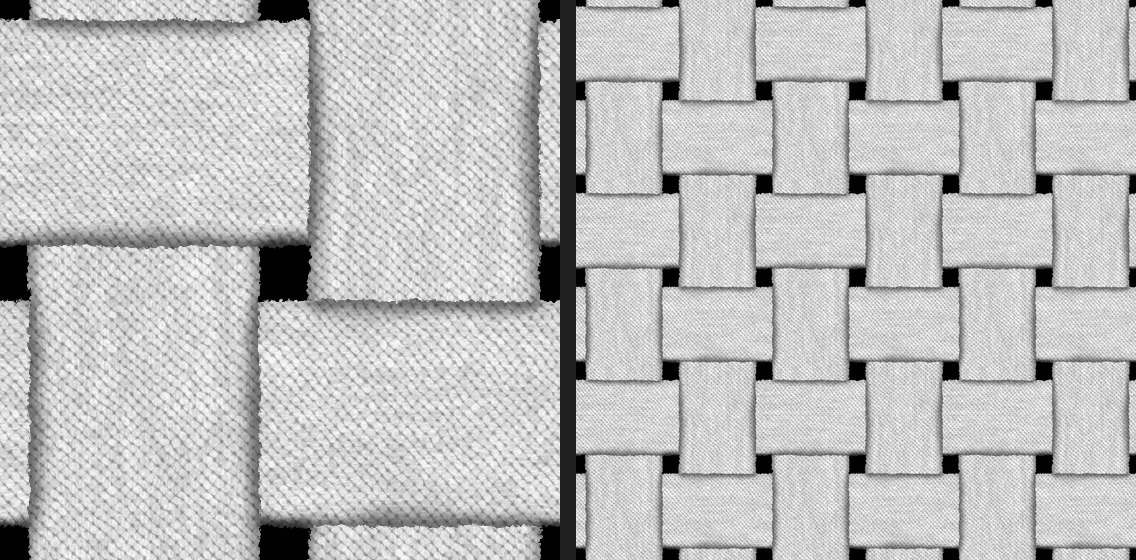
Left, the tile; right, the same tile 3 across and 3 down.
This pattern is drawn by a Shadertoy shader. Its source:

```glsl
// Pale canvas straps in a two by two plain weave with black square openings.
// Each strap is a staggered lattice of oval stitches with frayed, shaded edges;
// parity of the crossing decides which strap lies on top, and all noise wraps.

float hash(vec2 p) {
    return fract(sin(dot(p, vec2(12.9898, 78.233))) * 43758.5453);
}

// Value noise that wraps after a whole number of lattice steps.
float noise(vec2 p, vec2 period) {
    vec2 i = floor(p), f = fract(p);
    f = f * f * (3.0 - 2.0 * f);
    vec2 a = mod(i, period), b = mod(i + 1.0, period);
    return mix(mix(hash(a), hash(vec2(b.x, a.y)), f.x),
               mix(hash(vec2(a.x, b.y)), hash(b), f.x), f.y);
}

// Noise over strap space, which repeats every 2 units; result is centred on zero.
float wrapNoise(vec2 p, vec2 steps) {
    return noise(p * steps, 2.0 * steps) - 0.5;
}

// Brightness of the cloth; p.x runs along the strap, p.y across it.
float clothTone(vec2 p, float seed) {
    vec2 warped = p + 0.012 * vec2(wrapNoise(p, vec2(11.0)), wrapNoise(p.yx, vec2(14.0)))
                    + 0.008 * vec2(wrapNoise(p, vec2(37.0)), wrapNoise(p.yx, vec2(41.0)));
    float height = 0.0, tint = 0.0;

    // Two interleaved lattices give the brick-like stagger.
    for (int k = 0; k < 2; k++) {
        vec2 c = warped * vec2(24.0, 22.0) + 0.5 * float(k);
        vec2 id = mod(floor(c), vec2(48.0, 44.0));
        vec2 d = fract(c) - 0.5;
        float rnd = hash(id + seed + 61.0 * float(k));
        d.y += (0.1 + 0.25 * rnd) * d.x;
        float h = 1.0 - (3.7 + 0.7 * rnd) * dot(d, d);
        if (h > height) {
            height = h;
            tint = rnd - 0.5;
        }
    }

    float fibres = wrapNoise(p + 0.01 * seed, vec2(70.0, 170.0));
    float grain = wrapNoise(p, vec2(190.0, 230.0));
    float mottle = wrapNoise(p, vec2(9.0, 16.0)) + wrapNoise(p, vec2(3.0, 34.0));
    return 0.59 + 0.29 * smoothstep(0.05, 0.75, height)
         + 0.07 * tint + 0.13 * fibres + 0.09 * grain + 0.05 * mottle;
}

// Returns the shaded tone of a strap and its coverage.
vec2 strap(vec2 p, float halfWidth, bool upright, float seed) {
    vec2 f = fract(p) - 0.5;
    float fray = 0.012 * wrapNoise(p, vec2(13.0))
               + 0.012 * wrapNoise(p + 0.37, vec2(75.0))
               + 0.008 * wrapNoise(p, vec2(180.0));
    float inside = halfWidth - abs(f.y) + fray;

    // Edges roll under at a crossing; beside an opening the lower lip is darkest.
    float gapShade = upright ? 0.32 : (f.y < 0.0 ? 0.78 : 0.1);
    float depth = mix(0.5, gapShade, smoothstep(0.37, 0.45, abs(f.x)));
    float reach = 0.032 + 0.022 * cos(3.14159 * f.x) + 0.025 * wrapNoise(p, vec2(5.0));
    float roll = exp(-pow(max(inside, 0.0) / reach, 2.0));

    float tone = clothTone(p, seed) * (1.0 - depth * roll);
    float aa = 1.5 / iResolution.y;
    return vec2(tone, smoothstep(-aa, aa, inside));
}

void mainImage(out vec4 fragColor, in vec2 fragCoord) {
    vec2 p = 2.0 * fragCoord / iResolution.xy - vec2(0.015, 0.023);
    vec2 cell = floor(p);
    bool uprightOnTop = mod(cell.x + cell.y, 2.0) < 0.5;

    vec2 across = strap(p, 0.403, false, 3.0);
    vec2 upright = strap(p.yx, 0.412, true, 17.0);
    vec2 top = uprightOnTop ? upright : across;
    vec2 under = uprightOnTop ? across : upright;

    // Black backing, then the lower strap, then the upper one.
    float tone = mix(mix(0.005, under.x, under.y), top.x, top.y);
    fragColor = vec4(vec3(clamp(tone, 0.0, 0.97)), 1.0);
}
```
